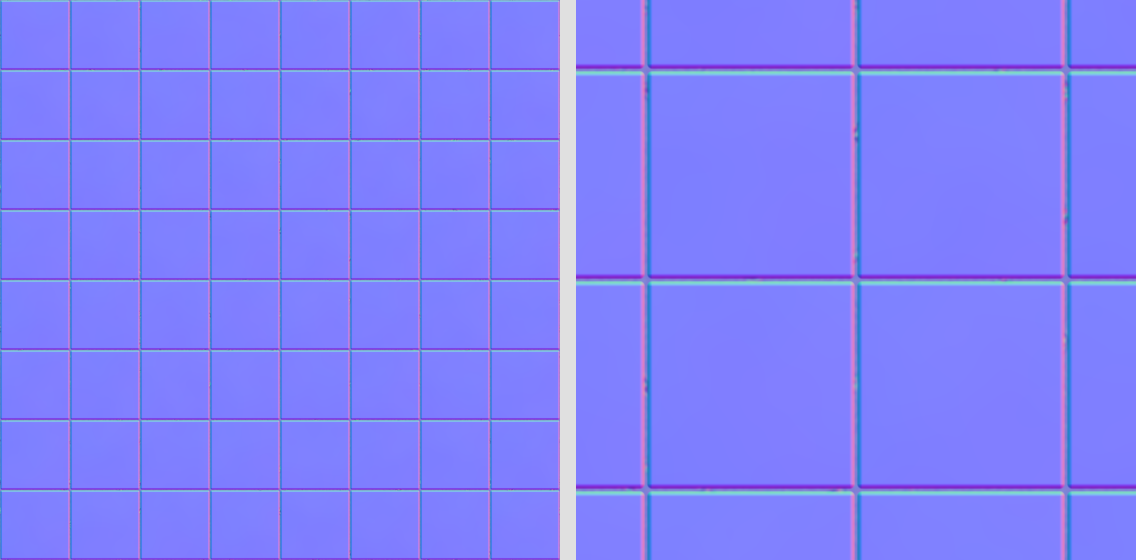
Left: the whole. Right: its middle third, enlarged.
Give the GLSL for this texture map, as a three.js fragment shader.

```glsl
// Tangent-space normal map of a square grid of glazed tiles with narrow joints.
// Each tile is a rounded box whose distance field drives a steep bevel, averaged over
// the pixel; faint doming and gradient noise bend the faces, wrapped noise chips joints.
#define TILES 8.0            // tiles across and up
#define CORNER 0.030         // corner radius, in tiles
#define JOINT_HALF 0.002     // flat half width of the joint, in tiles
#define BEVEL_PEAK 0.012     // distance where the bevel is steepest
#define BEVEL_END 0.034      // distance where the bevel meets the face
#define BEVEL_SLOPE 0.98     // steepness of the bevel
#define CUSHION 0.034        // gentle doming of each face
#define WAVE 0.026           // uneven glaze on each face
#define CHIP_SLOPE 0.7       // roughness of worn joint stretches
#define JOINT_SHADE 0.16     // loss of blue inside the joint
#define SAMPLES 4            // samples per pixel along each axis

varying vec2 vUv;

vec2 hash2(vec2 p) {
  vec3 q = fract(vec3(p.xyx) * vec3(0.1031, 0.1030, 0.0973));
  q += dot(q, q.yzx + 33.33);
  return fract((q.xx + q.yz) * q.zy);
}

float cornerGradient(vec2 cell, vec2 offset, float period) {
  float angle = 6.28318 * hash2(mod(cell, period) + 7.0).x;
  return dot(vec2(cos(angle), sin(angle)), offset);
}

// Gradient noise that repeats every period cells
float gradientNoise(vec2 p, float period) {
  vec2 i = floor(p), f = p - i;
  vec2 u = f * f * f * (f * (f * 6.0 - 15.0) + 10.0);
  vec2 e = vec2(1.0, 0.0);
  float low = mix(cornerGradient(i, f, period), cornerGradient(i + e, f - e, period), u.x);
  float high = mix(cornerGradient(i + e.yx, f - e.yx, period),
                   cornerGradient(i + e.xx, f - e.xx, period), u.x);
  return mix(low, high, u.y);
}

vec2 noiseSlope(vec2 p, float period) {
  return vec2(gradientNoise(p, period), gradientNoise(p + vec2(19.37, 43.71), period));
}

// Outward direction in xy, depth inside the rounded tile in z
vec3 tileEdge(vec2 local) {
  vec2 q = abs(local) - (0.5 - CORNER);
  vec2 outside = max(q, 0.0);
  float reach = length(outside);
  float depth = CORNER - reach - min(max(q.x, q.y), 0.0);
  vec2 axis = q.x > q.y ? vec2(1.0, 0.0) : vec2(0.0, 1.0);
  vec2 dir = reach > 0.0001 ? outside / reach : axis;
  return vec3(dir * sign(local), depth);
}

// Encoded normal of one point, given the slope of the face and of the grit
vec3 surface(vec2 p, vec2 faceSlope, vec2 grit, float worn) {
  vec3 edge = tileEdge(fract(p) - 0.5);
  float bevel = smoothstep(JOINT_HALF, BEVEL_PEAK, edge.z)
              * (1.0 - smoothstep(BEVEL_PEAK, BEVEL_END, edge.z));
  float joint = 1.0 - smoothstep(JOINT_HALF, BEVEL_END * 0.7, edge.z);
  float face = smoothstep(BEVEL_PEAK, BEVEL_END, edge.z);
  vec2 slope = edge.xy * bevel * BEVEL_SLOPE + faceSlope * face + grit * joint;
  vec3 colour = normalize(vec3(slope, 1.0)) * 0.5 + 0.5;
  colour.b -= JOINT_SHADE * joint * (1.0 + 0.4 * worn);
  return colour;
}

void main() {
  vec2 p = vUv * TILES;
  vec2 pixel = fwidth(vUv) * TILES;

  // Uneven face, different on each tile
  vec2 local = fract(p) - 0.5;
  vec2 seed = hash2(mod(floor(p), TILES) + 3.0) * 61.0;
  vec2 wave = noiseSlope(local * 1.7 + seed, 64.0)
            + 0.35 * noiseSlope(local * 4.0 + seed.yx, 64.0);
  vec2 faceSlope = CUSHION * local + WAVE * wave;

  // Worn stretches along the joints
  float worn = smoothstep(0.12, 0.42, gradientNoise(p * 5.0, TILES * 5.0));
  vec2 grit = noiseSlope(p * 32.0, TILES * 32.0) * CHIP_SLOPE * (0.15 + worn);

  // Average over the pixel to smooth the thin lines
  vec3 sum = vec3(0.0);
  for (int y = 0; y < SAMPLES; y++) {
    for (int x = 0; x < SAMPLES; x++) {
      vec2 shift = (vec2(float(x), float(y)) + 0.5) / float(SAMPLES) - 0.5;
      sum += surface(p + shift * pixel, faceSlope, grit, worn);
    }
  }
  gl_FragColor = vec4(sum / float(SAMPLES * SAMPLES), 1.0);
}
```
